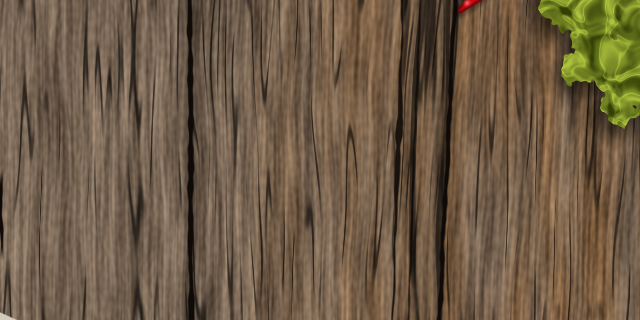
Write a Shadertoy shader that draws this texture.

```glsl
// Weathered vertical planks with split seams, a red pepper tip and a leafy
// green cluster at the top right. Grain is stretched gradient noise; the
// seams, pepper and leaves are distance fields roughened by the same noise.

#define GRAIN_FREQ 52.0
#define FIBRE_FREQ 115.0
#define CRACK_FREQ 27.0
#define GRAIN_CONTRAST 0.62
#define CRACK_DEPTH 0.62
#define RUFFLE 0.030
#define WOOD_DARK vec3(0.29, 0.225, 0.17)
#define WOOD_LIGHT vec3(0.64, 0.535, 0.44)
#define GAP_COLOR vec3(0.055, 0.038, 0.028)
#define LEAF_DARK vec3(0.20, 0.25, 0.02)
#define LEAF_LIGHT vec3(0.68, 0.76, 0.24)

vec2 gradientAt(vec2 cell) {
    vec3 h = fract(cell.xyx * vec3(0.1031, 0.1030, 0.0973));
    h += dot(h, h.yzx + 33.33);
    float angle = 6.2832 * fract((h.x + h.y) * h.z);
    return vec2(cos(angle), sin(angle));
}

// Gradient noise, roughly -0.7 to 0.7
float noise(vec2 p) {
    vec2 i = floor(p), f = p - i;
    vec2 w = f * f * f * (f * (f * 6.0 - 15.0) + 10.0);
    vec2 e = vec2(1.0, 0.0);
    float low = mix(dot(gradientAt(i), f), dot(gradientAt(i + e.xy), f - e.xy), w.x);
    float high = mix(dot(gradientAt(i + e.yx), f - e.yx), dot(gradientAt(i + e.xx), f - e.xx), w.x);
    return mix(low, high, w.y);
}

// Coverage of a ragged, slightly slanted split in the wood
float seam(vec2 p, float base, float slope, float halfWidth, float aa) {
    float centre = base + slope * p.y + 0.007 * noise(vec2(base * 37.0, p.y * 7.0));
    float ragged = halfWidth * (1.0 + 0.7 * noise(vec2(p.y * 23.0, base * 51.0)));
    return 1.0 - smoothstep(-aa, aa, abs(p.x - centre) - ragged);
}

vec3 wood(vec2 p, float aa) {
    // Grain leans with the seam between the second and third plank
    float lean = 0.045 * smoothstep(0.95, 1.4, p.x) * (1.0 - 0.4 * smoothstep(1.5, 2.0, p.x));
    float plank = step(0.594, p.x) + step(1.372 + 0.05 * p.y, p.x);
    float u = p.x - lean * p.y + 0.018 * noise(vec2(p.x * 4.0, p.y * 2.2 + plank * 9.0));
    vec2 g = vec2(u, p.y + plank * 17.0);

    float broad = noise(g * vec2(9.0, 0.9));
    float streak = noise(g * vec2(GRAIN_FREQ, 2.2));
    float fibre = noise(g * vec2(FIBRE_FREQ, 7.0) + 5.0);
    float fleck = noise(g * vec2(90.0, 38.0));
    float tone = 0.54 + GRAIN_CONTRAST * (0.45 * broad + streak + 0.65 * fibre + 0.35 * fleck);
    vec3 color = mix(WOOD_DARK, WOOD_LIGHT, clamp(tone, 0.0, 1.1));

    // Grey left plank, amber bands in the middle, warm right plank
    float amber = smoothstep(0.6, 1.25, p.x) * (0.55 + noise(g * vec2(14.0, 1.3) + 3.0));
    color *= mix(vec3(0.96, 0.99, 1.02), vec3(1.06, 0.96, 0.80), clamp(amber, 0.0, 1.0));

    // Fine broken cracks along the grain
    float line = abs(noise(g * vec2(CRACK_FREQ, 1.5) + 11.0));
    float broken = smoothstep(-0.15, 0.25, noise(g * vec2(20.0, 3.0) + 7.0));
    color *= 1.0 - CRACK_DEPTH * broken * (1.0 - smoothstep(0.01, 0.10, line));

    // Splintered strip beside the second seam
    float strip = smoothstep(1.21, 1.25, u) * (1.0 - smoothstep(1.36, 1.39, u));
    float splinter = smoothstep(0.02, 0.22, noise(g * vec2(42.0, 1.7) + 23.0));
    color *= 1.0 - strip * (0.08 + 0.55 * splinter);

    // Shaded plank edges, then the open gaps
    float edgeA = abs(p.x - 0.596), edgeB = abs(p.x - 1.372 - 0.05 * p.y);
    color *= 1.0 - 0.35 * exp(-edgeA * 55.0) - 0.35 * exp(-edgeB * 50.0);
    float bulge = exp(-pow((p.y - 0.55) / 0.17, 2.0));
    float gap = seam(p, 0.598, -0.005, 0.0075, aa);
    gap = max(gap, seam(p, 1.372, 0.05, 0.0065, aa));
    gap = max(gap, 0.9 * seam(p, 1.226, 0.034, 0.003 + 0.008 * bulge, aa));
    gap = max(gap, 0.8 * seam(p, 1.276, 0.036, 0.003, aa));
    float sideCrack = smoothstep(0.18, 0.24, p.y) * (1.0 - smoothstep(0.42, 0.48, p.y));
    gap = max(gap, sideCrack * seam(p, 0.005, 0.0, 0.005, aa));
    return mix(color, GAP_COLOR, gap);
}

// Union of rounded lobes: x, y, radius
float leafShape(vec2 p) {
    vec3 lobes[7] = vec3[7](
        vec3(1.79, 1.00, 0.10), vec3(1.862, 0.885, 0.085), vec3(1.813, 0.785, 0.050),
        vec3(1.94, 0.84, 0.13), vec3(1.937, 0.665, 0.058), vec3(1.99, 0.75, 0.095),
        vec3(1.98, 0.97, 0.18));
    float d = 9.0;
    for (int i = 0; i < 7; i++) d = min(d, length(p - lobes[i].xy) - lobes[i].z);
    return d;
}

vec3 leafColor(vec2 p, float d) {
    vec2 bend = vec2(noise(p * 11.0), noise(p * 11.0 + 19.0));
    vec2 q = p + 0.07 * bend;
    float fold = noise(q * 17.0);
    float light = 0.53 + 0.9 * fold + 0.35 * noise(q * 42.0);
    float frill = 1.0 - smoothstep(0.0, 0.09, abs(fold - 0.08));
    light += 0.28 * frill + 0.18 * smoothstep(-0.025, 0.0, d);
    light -= 0.4 * smoothstep(0.08, 0.35, -noise(q * 13.0 + 31.0));
    return mix(LEAF_DARK, LEAF_LIGHT, clamp(light, 0.0, 1.0));
}

void mainImage(out vec4 fragColor, in vec2 fragCoord) {
    vec2 p = fragCoord / iResolution.y;
    float aa = 1.0 / iResolution.y;
    vec3 color = wood(p, aa);

    // Soft shadows under the leaves and the pepper
    color *= 1.0 - 0.5 * (1.0 - smoothstep(-0.02, 0.07, leafShape(p + vec2(0.012, 0.015))));
    vec2 tip = vec2(1.439, 0.968), axis = vec2(0.050, 0.045);
    float t = clamp(dot(p - tip, axis) / dot(axis, axis), 0.0, 1.0);
    float pepper = length(p - tip - axis * t) - mix(0.009, 0.022, t);
    color *= 1.0 - 0.35 * (1.0 - smoothstep(0.0, 0.025, pepper));

    // Pepper with a glossy streak
    float gloss = exp(-pow(length(p - vec2(1.459, 0.991)) / 0.009, 2.0));
    vec3 red = mix(vec3(0.42, 0.01, 0.03), vec3(0.76, 0.04, 0.07), smoothstep(0.0, 0.014, -pepper));
    color = mix(color, red + 0.3 * gloss, 1.0 - smoothstep(-aa, aa, pepper));

    // Ruffled leaves
    float leaf = leafShape(p) + RUFFLE * (noise(p * 24.0) + 0.6 * noise(p * 52.0));
    color = mix(color, leafColor(p, leaf), 1.0 - smoothstep(-aa, aa, leaf));

    // Pale cloth corner at the lower left
    float cloth = p.y + 0.45 * p.x - 0.024;
    color = mix(color, vec3(0.82, 0.79, 0.73), 1.0 - smoothstep(-aa, aa, cloth));
    fragColor = vec4(color, 1.0);
}
```
